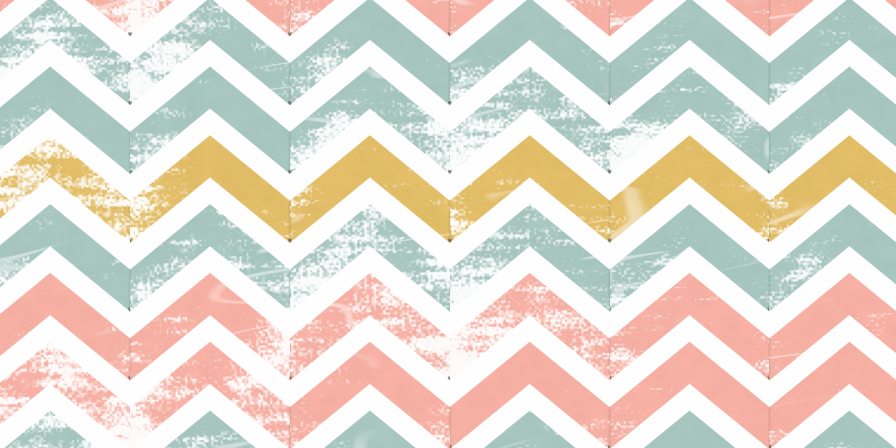
Give the GLSL for this pattern, as a WebGL 2 fragment shader.

```glsl
#version 300 es
precision highp float;
// Rows of chevron stripes in dusty teal, pink and ochre on white.
// A triangle wave bends evenly spaced bands; layered value noise, shifted
// for each chevron, rubs the paint away in patches, streaks and grain.

uniform vec2 u_resolution;
out vec4 fragColor;

// Layout, in canvas heights, measured from the top left
const float PERIOD = 0.3568;
const float PEAK_X = 0.1120;
const float AMPLITUDE = 0.1460;
const float PITCH = 0.1536;
const float THICKNESS = 0.0940;
const float FIRST_TOP = 0.3020;

// Colours
const vec3 PAPER = vec3(0.996);
const vec3 TEAL = vec3(0.655, 0.775, 0.750);
const vec3 PINK = vec3(0.965, 0.690, 0.640);
const vec3 OCHRE = vec3(0.888, 0.742, 0.405);
const vec3 SPECK = vec3(0.30, 0.32, 0.30);

// Wear
const float BASE_WEAR = 0.13;
const float PATCH_WEAR = 0.40;
const float PATCH_SPREAD = 0.48;
const float LIMB_WEAR = 0.36;
const float END_WEAR = 0.22;
const float CELL_VARIATION = 0.12;
const float NOISE_CONTRAST = 1.55;
const float SCRATCH_STRENGTH = 0.50;
const float SEAM_WIDTH = 0.0025;

// The cycle of six rows: colour, and centre of the most worn patch
const vec3 ROW_COLOR[6] = vec3[6](OCHRE, TEAL, PINK, PINK, TEAL, TEAL);
const float PATCH_X[6] = float[6](0.05, 0.90, 1.00, 0.20, 0.15, 1.20);

float hash(vec2 p) {
    return fract(sin(dot(p, vec2(127.1, 311.7))) * 43758.5453);
}

float noise(vec2 p) {
    vec2 i = floor(p), f = fract(p);
    f = f * f * (3.0 - 2.0 * f);
    return mix(mix(hash(i), hash(i + vec2(1, 0)), f.x),
               mix(hash(i + vec2(0, 1)), hash(i + vec2(1, 1)), f.x), f.y);
}

float fbm(vec2 p) {
    float sum = 0.0, gain = 0.5;
    for (int i = 0; i < 4; i++) {
        sum += gain * noise(p);
        p = p * 2.1 + 17.3;
        gain *= 0.5;
    }
    return sum / 0.9375;
}

void main() {
    float px = 1.0 / u_resolution.y;
    vec2 p = gl_FragCoord.xy * px;
    p.y = 1.0 - p.y;

    // Chevron column and position across it: -1 and 1 at valleys, 0 at the peak
    float across = (p.x - PEAK_X) / PERIOD;
    float column = floor(across + 0.5);
    float u = 2.0 * (across - column);

    // Row, signed distance to the band and depth from its top edge
    float level = (p.y - AMPLITUDE * abs(u) - FIRST_TOP - 0.5 * THICKNESS) / PITCH;
    float row = floor(level + 0.5);
    float slope = 2.0 * AMPLITUDE / PERIOD;
    float dist = (abs(level - row) * PITCH - 0.5 * THICKNESS) / sqrt(1.0 + slope * slope);
    float band = 1.0 - smoothstep(-0.75 * px, 0.75 * px, dist);
    float depth = (level - row) * PITCH / THICKNESS + 0.5;
    int kind = int(mod(row, 6.0));
    vec3 paint = ROW_COLOR[kind];
    bool isTeal = kind == 1 || kind > 3;

    // How worn this part is: a broad patch, the left limb and the low ends
    vec2 cell = vec2(column, row);
    float patchOffset = (p.x - PATCH_X[kind]) / PATCH_SPREAD;
    float limb = smoothstep(0.25, -0.6, u) * smoothstep(-0.1, 0.9, depth);
    float wear = BASE_WEAR + PATCH_WEAR * exp(-patchOffset * patchOffset)
        + LIMB_WEAR * limb * (isTeal ? 1.0 : 0.3)
        + END_WEAR * smoothstep(0.45, 1.0, abs(u)) * (isTeal ? 0.3 : 1.0)
        + CELL_VARIATION * (hash(cell + 5.0) - 0.5);

    // Blotches, dry-brush streaks and fine grain
    vec2 q = p + vec2(column * 3.7, column * 1.9);
    float texture0 = 0.45 * fbm(q * 13.0)
        + 0.27 * noise(q * vec2(11.0, 75.0))
        + 0.28 * noise(q * 190.0);
    float worn = smoothstep(0.40, 0.82, wear + (texture0 - 0.5) * NOISE_CONTRAST);

    // Thin scratches along the contours of stretched noise
    float contour = abs(noise(vec2(q.x * 3.0, q.y * 17.0 + q.x * 2.5)) - 0.5);
    float scratch = (1.0 - smoothstep(0.01, 0.045, contour))
        * smoothstep(0.50, 0.68, noise(q * 9.0 + 40.0)) * smoothstep(0.12, 0.4, wear);
    worn = max(worn, SCRATCH_STRENGTH * scratch);

    // Faint tone, and a darker seam where chevrons meet
    float valleyDist = (1.0 - abs(u)) * 0.5 * PERIOD;
    float seam = 1.0 - smoothstep(0.0, SEAM_WIDTH + px, valleyDist);
    paint *= 1.0 + 0.04 * (fbm(q * 30.0) - 0.5);
    paint *= 1.0 - 0.08 * seam;
    vec3 color = mix(PAPER, paint, band * (1.0 - 0.95 * worn));

    // Dark specks on some of the valley tips
    float tip = length(vec2(valleyDist, (depth - 0.96) * THICKNESS));
    float speck = (1.0 - smoothstep(0.002, 0.006, tip)) * step(0.5, hash(cell + 9.0));
    color = mix(color, SPECK, 0.7 * speck * band);

    fragColor = vec4(color, 1.0);
}
```
